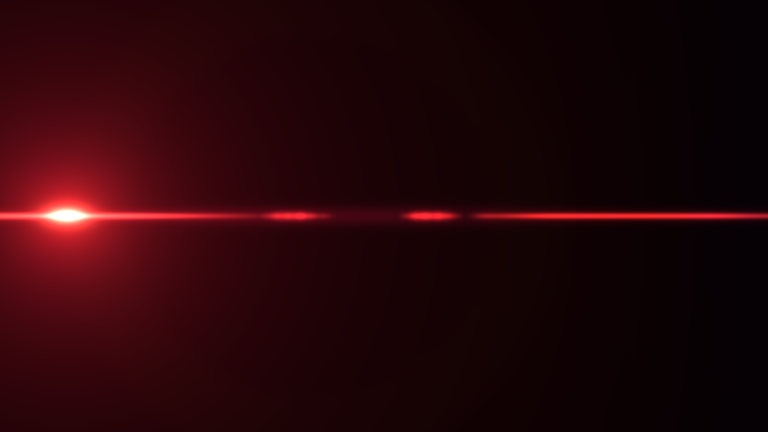
Write a Shadertoy shader that draws this background.

```glsl
// A red anamorphic lens flare on near-black: a hot core at the left with wide
// exponential glows, and a thin horizontal streak broken into soft segments.
// Everything is a sum of radial and axial falloffs, in units of canvas height.

// Soft-ended segment along x: 1 between a and b, fading over the given width.
float segment(float x, float a, float b, float fade) {
    return smoothstep(a - fade, a + fade, x) * (1.0 - smoothstep(b - fade, b + fade, x));
}

// Gaussian falloff with radius r.
float bell(float x, float r) {
    return exp(-x * x / (r * r));
}

// Brightness of the thin streak along its length.
float streakLevel(float x) {
    float nearTail = 0.95 * (1.0 - smoothstep(-0.66, -0.16, x));
    float ripple = 0.88 + 0.12 * sin(x * 150.0) * sin(x * 67.0 + 1.0);
    float patches = 0.68 * segment(x, -0.265, -0.17, 0.028)
                  + 0.28 * segment(x, -0.2, -0.125, 0.02)
                  + 0.72 * segment(x, 0.062, 0.15, 0.024)
                  + 0.25 * segment(x, 0.04, 0.177, 0.012);
    float farBeam = 0.45 * smoothstep(0.185, 0.24, x) + 0.5 * smoothstep(0.24, 0.42, x);
    farBeam *= 1.0 - 0.35 * smoothstep(0.74, 0.9, x);
    return nearTail + patches * ripple + farBeam;
}

void mainImage(out vec4 fragColor, in vec2 fragCoord) {
    vec2 p = (fragCoord - 0.5 * iResolution.xy) / iResolution.y;
    vec2 q = p - vec2(-0.734, 0.001);
    float d = length(q);

    // Wide ambient glow and the crimson halo around the source
    vec3 color = vec3(0.22, 0.016, 0.042) * exp(-1.1 * d);
    color += vec3(0.50, 0.075, 0.135) * exp(-d / 0.17);

    // Faint warm disc in the middle, cool tint at the far right
    float disc = length(p - vec2(-0.17, 0.0));
    color += vec3(0.008, 0.005, 0.0) * segment(disc, 0.42, 0.58, 0.03);
    color.r -= 0.016 * smoothstep(0.4, 0.9, p.x);
    color.b += 0.012 * smoothstep(0.55, 0.85, p.x);

    // Dim band that surrounds the streak
    float band = segment(p.x, -0.5, 0.3, 0.25);
    color += vec3(0.15, 0.012, 0.045) * band * bell(p.y, 0.022);

    // Thin streak, paler towards the source
    float level = streakLevel(p.x);
    float thickness = 0.0065 + 0.002 * (segment(p.x, -0.26, -0.17, 0.02)
                                      + segment(p.x, 0.06, 0.15, 0.02));
    vec3 streakColor = mix(vec3(0.95, 0.17, 0.16), vec3(1.0, 0.52, 0.42), exp(-d / 0.22));
    streakColor.b += 0.08 * smoothstep(0.6, 0.88, p.x);
    color += streakColor * level * bell(p.y, thickness);
    color += vec3(0.16, 0.01, 0.02) * level * bell(p.y, 0.016);

    // Hot core: red bloom, orange flare, white centre
    color += vec3(0.50, 0.12, 0.05) * exp(-length(q * vec2(0.85, 1.1)) / 0.055);
    color += vec3(0.75, 0.42, 0.25) * bell(length(q * vec2(0.6, 1.25)), 0.032);
    color += vec3(1.0, 0.95, 0.85) * bell(length(q * vec2(0.5, 1.3)), 0.018);

    fragColor = vec4(clamp(color, 0.0, 1.0), 1.0);
}
```
